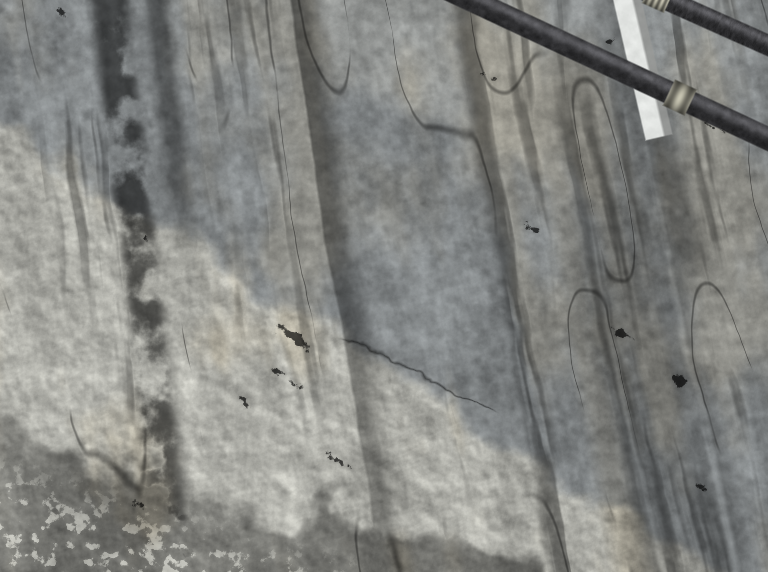
This texture is drawn by a Shadertoy shader. Its source:

```glsl
#define SHADE_TONE 0.515
#define SUN_TONE 0.685
#define STAIN_DEPTH 0.50
#define GRAIN 0.20
#define RELIEF 1.1
#define COOL vec3(0.975, 1.005, 1.015)
#define WARM vec3(1.020, 1.005, 0.940)
#define PIPE_COLOR vec3(0.25, 0.25, 0.26)
#define PAINT_COLOR vec3(0.89, 0.90, 0.89)
#define COLLAR_COLOR vec3(0.74, 0.73, 0.66)

float hash(vec2 p) {
    return fract(sin(dot(p, vec2(127.1, 311.7))) * 43758.5);
}
float noise(vec2 p) {
    vec2 i = floor(p), f = fract(p);
    f = f * f * (3.0 - 2.0 * f);
    return mix(mix(hash(i), hash(i + vec2(1, 0)), f.x),
               mix(hash(i + vec2(0, 1)), hash(i + 1.0), f.x), f.y);
}
float fbm(vec2 p) {
    float sum = 0.0, amp = 0.5;
    for (int i = 0; i < 5; i++) {
        sum += amp * noise(p);
        p = mat2(1.6, 1.2, -1.2, 1.6) * p + 7.3;
        amp *= 0.5;
    }
    return sum / 0.97;
}
// Stretched noise that keeps its long axis in every octave
float runs(vec2 p) {
    return 0.55 * noise(p) + 0.28 * noise(p * 2.1 + 5.2) + 0.17 * noise(p * 4.3 + 9.1);
}
// x: signed distance across the line, y: position along it
vec2 lineCoords(vec2 p, vec2 a, vec2 b) {
    vec2 d = b - a, q = p - a;
    return vec2((q.x * d.y - q.y * d.x) / length(d), dot(q, d) / dot(d, d));
}
float inside(float d, float soft) {
    return 1.0 - smoothstep(-soft, soft, d);
}
float span(float x, float lo, float hi, float soft) {
    return smoothstep(lo - soft, lo + soft, x) * inside(x - hi, soft);
}
vec3 drawPipe(vec3 col, vec2 p, vec2 a, vec2 b, float radius, float collarAt) {
    vec2 l = lineCoords(p, a, b);
    float r = l.x / radius, sheen = (r + 0.45) * 2.2;
    float rust = fbm(vec2(l.y * 60.0, r * 2.0));
    float light = 0.65 + 0.75 * exp(-sheen * sheen) + 0.6 * (rust - 0.5);
    col = mix(col, PIPE_COLOR * light, inside(abs(l.x) - radius, 0.002));
    float collar = max(abs(l.x) - radius * 1.25, abs(l.y - collarAt) * length(b - a) - 0.021);
    float ring = 0.8 + 0.25 * cos((l.y - collarAt) * 150.0);
    return mix(col, COLLAR_COLOR * ring * (1.0 - 0.28 * r * r), inside(collar, 0.002));
}
void mainImage(out vec4 fragColor, in vec2 fragCoord) {
    vec2 p = fragCoord / iResolution.xy * vec2(1.34, 1.0);
    float rough = fbm(p * 12.0), patches = fbm(p * 5.0 + 3.0), fine = fbm(p * 65.0);

    // Coordinate across the leaning water runs
    float s = p.x - (0.10 + 0.08 * p.x) * (1.0 - p.y) + 0.025 * (patches - 0.5);
    float wide = runs(vec2(s * 12.0, p.y * 1.3));
    float thin = runs(vec2(s * 42.0, p.y * 3.0));

    // Sunlight on both sides of a diagonal shadow
    float lowSun = inside(p.y - 0.78 + 0.62 * p.x + 0.13 * (rough - 0.5), 0.025);
    float highSun = smoothstep(-0.03, 0.03, p.y - 1.15 + 0.48 * p.x + 0.08 * (rough - 0.5));
    highSun *= smoothstep(0.50, 0.56, s) * (1.0 - 0.8 * smoothstep(0.82, 1.1, s));
    float sun = max(lowSun, 0.45 * highSun);

    // Dark water runs
    float blots = smoothstep(0.40, 0.58, 0.5 * rough + 0.5 * fbm(p * 26.0));
    float stain = span(s, 0.155, 0.215, 0.014) * blots * 1.1;
    stain = max(stain, span(s, 0.25, 0.29, 0.016) * smoothstep(0.4, 0.8, p.y) * 0.75);
    stain = max(stain, smoothstep(0.508, 0.514, s) * inside(s - 0.55, 0.025) * (0.45 + 0.4 * p.y));
    stain = max(stain, span(s, 0.79, 0.83, 0.015) * smoothstep(0.40, 0.58, thin) * 0.8);
    float broad = span(s, 0.93, 1.09, 0.04) * inside(p.y - 0.85, 0.15);
    stain = max(stain, broad * (0.25 + 0.7 * smoothstep(0.35, 0.65, thin)));
    stain = max(stain, smoothstep(0.57, 0.75, thin) * smoothstep(0.45, 0.7, wide) * 0.7);
    float damp = inside(p.y - 0.25 + 0.27 * p.x + 0.20 * (rough - 0.5), 0.022);
    stain = max(stain, damp * (0.65 + 0.7 * (patches - 0.5)));

    // Wall tone and plaster relief
    float tone = mix(SHADE_TONE, SUN_TONE, sun) + 0.17 * (wide - 0.5) + 0.13 * (thin - 0.5);
    tone += GRAIN * (fine - 0.5) + 0.15 * (rough - 0.5);
    float slope = fbm(p * 28.0 + vec2(0.12, 0.16)) - fbm(p * 28.0);
    tone += RELIEF * slope * (0.12 + 0.30 * lowSun);
    tone *= 1.0 - STAIN_DEPTH * clamp(stain, 0.0, 1.1);

    // Pale lime runs and crumbs
    float lime = span(s, 1.075, 1.088, 0.006) + 0.7 * span(s, 0.955, 0.963, 0.005);
    tone += 0.17 * lime * inside(p.y - 0.65, 0.12) * smoothstep(0.3, 0.6, thin);
    tone += 0.24 * smoothstep(0.59, 0.70, fine) * inside(p.y - 0.17 + 0.3 * p.x, 0.06);

    // Hairline cracks, one long fracture and scattered pits
    float hair = inside(abs(noise(vec2(s * 14.0, p.y * 3.0)) - 0.5) - 0.012, 0.012);
    float crack = hair * smoothstep(0.50, 0.62, patches) * 0.35;
    vec2 fracture = lineCoords(p, vec2(0.60, 0.41), vec2(0.86, 0.28));
    float gap = abs(fracture.x + 0.05 * (rough - 0.5)) - 0.001;
    crack = max(crack, inside(gap, 0.003) * span(fracture.y, 0.0, 1.0, 0.05) * 0.6);
    for (int i = 0; i < 16; i++) {
        float k = float(i), size = 0.003 + 0.006 * hash(vec2(k, 3.0));
        vec2 center = vec2(hash(vec2(k, 1.0)) * 1.34, hash(vec2(k, 2.0)));
        if (i < 2) { center = vec2(0.505, 0.415 - 0.082 * k); size = 0.017 - 0.004 * k; }
        vec2 q = p - center;
        q.y += 0.5 * q.x;
        float pit = length(q * vec2(0.8, 1.6)) - size + 0.05 * (fine - 0.5);
        crack = max(crack, inside(pit, 0.003) * 0.65);
    }
    tone *= 1.0 - crack;

    // Warm and cool tint
    float ochre = smoothstep(0.48, 0.68, 0.5 * wide + 0.5 * patches);
    ochre = max(ochre, span(s, 0.89, 0.94, 0.02) * 0.8);
    vec3 col = tone * mix(COOL, WARM, clamp(0.65 * sun + 0.7 * ochre, 0.0, 1.2));

    // Bracket with its shadow, then pipes
    vec2 shade = lineCoords(p, vec2(1.15, 0.78), vec2(1.22, 0.50));
    col *= 1.0 - 0.25 * inside(abs(shade.x) - 0.022, 0.012) * span(shade.y, 0.0, 0.85, 0.15);
    vec2 arm = lineCoords(p, vec2(1.09, 1.02), vec2(1.15, 0.76));
    float plate = inside(max(abs(arm.x) - 0.024, (arm.y - 1.0) * 0.27), 0.002);
    float fold = 1.0 - 0.35 * smoothstep(0.006, 0.012, p.x - 1.09 - 0.06 * arm.y);
    col = mix(col, PAINT_COLOR * fold * (0.94 + 0.12 * fine), plate);
    col = drawPipe(col, p, vec2(0.79, 1.015), vec2(1.36, 0.748), 0.020, 0.695);
    col = drawPipe(col, p, vec2(1.13, 1.015), vec2(1.36, 0.912), 0.018, 0.08);
    fragColor = vec4(clamp(col, 0.0, 1.0), 1.0);
}
```
